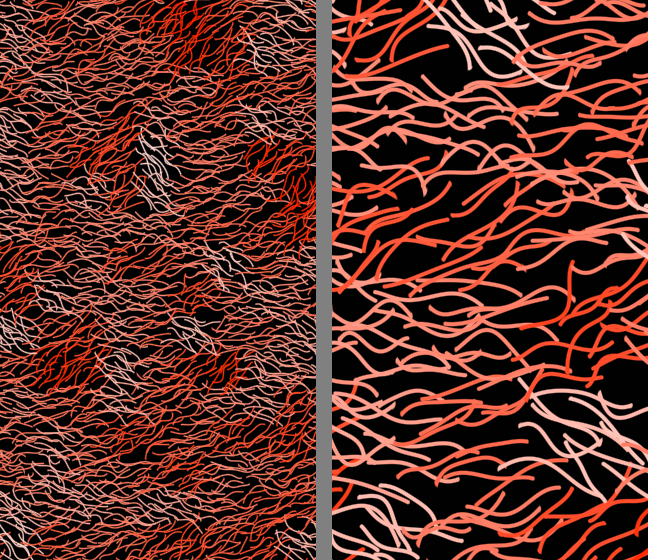
Left, the full canvas; right, a detail of the centre.
Give the GLSL for this pattern, as a WebGL 2 fragment shader.

```glsl
#version 300 es
precision highp float;

// Short hooked strokes on black, spread evenly over a grid of square cells.
// One tone per cell sets both the slant and the colour of its strokes:
// red climbs to the right, coral lies flat, white falls to the right.

uniform vec2 u_resolution;
out vec4 fragColor;

float hash(vec2 p) {
  return fract(sin(dot(p, vec2(127.1, 311.7))) * 43758.5453);
}

float valueNoise(vec2 p) {
  vec2 i = floor(p);
  vec2 f = smoothstep(0.0, 1.0, fract(p));
  float low = mix(hash(i), hash(i + vec2(1, 0)), f.x);
  float high = mix(hash(i + vec2(0, 1)), hash(i + vec2(1, 1)), f.x);
  return mix(low, high, f.y);
}

// Tone of a cell: smooth drift plus an independent jump
float cellTone(vec2 cell) {
  float drift = valueNoise(cell * 0.6 + 20.3) - 0.5;
  float jump = hash(cell + 71.7) + hash(cell + 43.1) - 1.0;
  return clamp(0.45 + 0.36 * drift + 0.36 * jump, 0.0, 1.0);
}

vec3 toneColor(float tone) {
  return clamp(mix(vec3(1.0, 0.1, -0.07), vec3(1.0), tone), 0.0, 1.0);
}

// Distance to a wave along x whose two ends curl by their own hooks
float strokeDistance(vec2 p, float halfLength, float bend, float phase, vec2 hooks) {
  float x = clamp(p.x, -halfLength, halfLength);
  float u = x / halfLength;
  float angle = 2.9 * u + phase;
  float hook = u < 0.0 ? hooks.x : hooks.y;
  float height = bend * sin(angle) + hook * u * u * u * u;
  float slope = (2.9 * bend * cos(angle) + 4.0 * hook * u * u * u) / halfLength;
  return length(vec2(p.x - x, (p.y - height) / sqrt(1.0 + slope * slope)));
}

void main() {
  float cellsPerPixel = 16.0 / u_resolution.y;
  vec2 p = gl_FragCoord.xy * cellsPerPixel;
  vec2 home = floor(p);
  vec3 color = vec3(0.008, 0.003, 0.003);

  // Strokes of the surrounding cells, painted one over another
  for (int row = -1; row <= 1; row++) {
    for (int column = -1; column <= 1; column++) {
      vec2 cell = home + vec2(column, row);
      float tone = cellTone(cell);
      vec2 start = vec2(hash(cell + 11.9), hash(cell + 27.3));

      for (int i = 0; i < 11; i++) {
        // Even spread by a low-discrepancy sequence
        vec2 center = cell + fract(start + float(i) * vec2(0.7549, 0.5698));
        vec2 seed = cell + float(i) * vec2(17.13, 5.71) + 3.3;
        float wobble = hash(seed + 57.9) - 0.5;
        float slant = (0.48 - tone) * 2.3 + 0.6 * wobble;
        vec2 along = vec2(cos(slant), sin(slant));
        vec2 offset = p - center;
        vec2 local = vec2(dot(offset, along), dot(offset, vec2(-along.y, along.x)));

        float halfLength = mix(0.3, 0.52, hash(seed + 83.2));
        float bend = 0.22 * (hash(seed + 101.6) - 0.5);
        float phase = 6.283 * hash(seed + 163.5);
        vec2 hooks = 0.3 * (vec2(hash(seed + 139.8), hash(seed + 191.2)) - 0.5);
        float d = strokeDistance(local, halfLength, bend, phase, hooks);

        float cover = clamp((0.0195 - d) / (1.3 * cellsPerPixel) + 0.5, 0.0, 1.0);
        color = mix(color, toneColor(tone - 0.06 * wobble), cover);
      }
    }
  }
  fragColor = vec4(color, 1.0);
}
```
